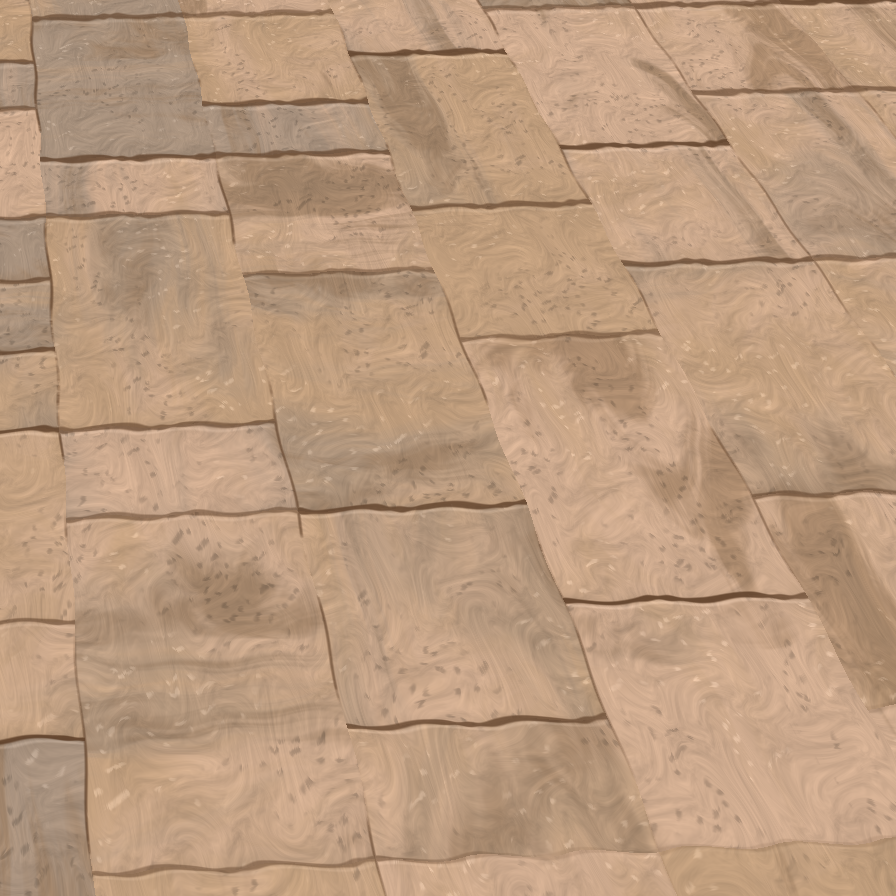
A Shadertoy shader for this texture:

```glsl
const vec3 SAND  = vec3(0.75, 0.615, 0.485);
const vec3 PINK  = vec3(0.81, 0.67, 0.56);
const vec3 GREY  = vec3(0.64, 0.56, 0.49);
const vec3 BROWN = vec3(0.60, 0.475, 0.36);
const vec3 JOINT = vec3(0.37, 0.25, 0.16);
const vec2 COLUMN_LEFT  = vec2(0.033, 0.072);  // at the top, growth downwards
const vec2 COLUMN_WIDTH = vec2(0.167, 0.159);  // at the top, growth downwards
const float HORIZON = 1.05;         // height of the vanishing line above the top
const float NEAR_DEPTH = 0.494;     // depth of the first course
const float MODULE = 0.04;          // depth of one course module
const float TILT = 0.08;            // modules climbed per column
const float CROSS_HALF = 0.0027;    // half widths of the joints
const float SIDE_HALF  = 0.0014;
const float STAIN = 0.65;
const float RELIEF = 0.13;
const mat2 TURN = mat2(1.44, 1.08, -1.08, 1.44);

vec2 hash2(vec2 p) {
    return fract(sin(vec2(dot(p, vec2(127.1, 311.7)), dot(p, vec2(269.5, 183.3)))) * 43758.5);
}

// Layered, self-warping sines, about -0.7 to 0.7
float layers(vec2 p) {
    float sum = 0.0, amp = 0.5;
    for (int i = 0; i < 6; i++) {
        p = TURN * p + vec2(1.7, 4.1);
        p += 0.8 * sin(p.yx);
        sum += amp * sin(p.x) * cos(p.y);
        amp *= 0.64;
    }
    return sum;
}

// Distance to the nearest scattered point
float cells(vec2 p) {
    vec2 base = floor(p);
    float d = 2.0;
    for (int j = -1; j <= 1; j++)
        for (int i = -1; i <= 1; i++) {
            vec2 cell = base + vec2(i, j);
            d = min(d, length(cell + hash2(cell) - p));
        }
    return d;
}

// Long and short slabs alternate; the phase shifts from column to column
bool isJoint(float column, float n) {
    bool narrow = column < 0.5;
    float period = narrow ? 4.0 : 5.0;
    float phase = narrow ? 2.0 * column * column : (column - 2.0) * (column - 2.0) + 2.0;
    float m = floor(mod(n - phase + 0.5, period));
    bool split = abs(column) == 1.0 && mod(n + 0.5 * (column - 1.0) + 0.5, 3.0) < 1.0;
    return m == 0.0 || m == 3.0 || split;
}

float line(float d, float halfWidth, float soft) {
    return 1.0 - smoothstep(halfWidth - soft, halfWidth + soft, d);
}

void mainImage(out vec4 fragColor, in vec2 fragCoord) {
    vec2 uv = fragCoord / iResolution.xy;
    float soft = max(1.0 / iResolution.y, 0.0012);

    // Perspective floor: x counts columns, y counts modules
    float down = 1.0 - uv.y;
    float width = COLUMN_WIDTH.x + COLUMN_WIDTH.y * down;
    float depth = 1.0 / (down + HORIZON);
    vec2 ground;
    ground.x = (uv.x - COLUMN_LEFT.x - COLUMN_LEFT.y * down) / width;
    ground.y = (depth - NEAR_DEPTH) / MODULE - TILT * ground.x;
    ground += vec2(0.008, 0.02) * sin(ground.yx * vec2(5.0, 17.0) + 2.0 * sin(ground * 7.0));

    // Slab that holds this point
    float column = floor(ground.x);
    float low = floor(ground.y), high = low + 1.0;
    for (int i = 0; i < 4; i++) {
        if (!isJoint(column, low)) low -= 1.0;
        if (!isJoint(column, high)) high += 1.0;
    }
    vec2 slab = vec2(column, low);
    vec2 rnd = hash2(slab + 3.7), rnd2 = hash2(slab + 41.3);

    // Stone tone, banded along or across the slab
    vec2 stone = vec2(ground.x, ground.y / 3.0) + 17.0 * rnd;
    vec2 stretch = rnd2.x < 0.6 ? vec2(2.4, 0.7) : vec2(0.6, 2.6);
    float band = layers(stone * stretch);
    float mottle = layers(stone * 2.5 + 9.0);
    vec3 col = mix(SAND, PINK, smoothstep(0.0, 1.0, rnd.x + 0.6 * mottle));
    float greyness = 0.75 * rnd.y + 0.55 * band + 0.4 * (0.35 - uv.x);
    col = mix(col, GREY, 0.85 * smoothstep(0.2, 0.85, greyness));
    col = mix(col, BROWN, STAIN * smoothstep(0.12, 0.6, band * (0.6 + 0.6 * rnd2.y) + 0.25 * mottle));

    // Flaked relief, pits and pale chips
    vec2 fine = stone * 7.0;
    float grain = layers(fine);
    col *= 1.0 + RELIEF * (grain - layers(fine + vec2(-0.05, 0.09))) + 0.045 * grain;
    float speck = cells(stone * vec2(13.0, 19.0) + 0.6 * grain);
    float rough = smoothstep(0.0, 0.45, mottle);
    col *= 1.0 - 0.16 * rough * line(speck, 0.16, 0.1);
    float chip = cells(stone * vec2(9.0, 17.0) + 31.0 + 0.5 * grain);
    col += 0.09 * smoothstep(0.0, 0.4, -mottle) * line(chip, 0.12, 0.07);

    // Distances to the joints in canvas units
    float toCanvas = MODULE / (depth * depth);
    float dLow = (ground.y - low) * toCanvas;
    float dHigh = (high - ground.y) * toCanvas;
    float across = ground.x - column;
    float dSide = min(across, 1.0 - across) * width * 0.93;

    // Pale lip under each cross joint, then worn dark joints
    float worn = 1.0 - 0.8 * smoothstep(0.3, 0.55, uv.x - 1.5 * uv.y);
    float nearest = dLow < dHigh ? low : high;
    float strength = worn * mix(0.5, 1.0, hash2(vec2(column, nearest)).x);
    col += 0.09 * strength * line(abs(dHigh - 0.0055), 0.0015, 0.0015);
    float wobble = 0.0007 * sin(ground.x * 31.0 + 3.0 * sin(ground.x * 13.0));
    float cross = line(min(dLow, dHigh), CROSS_HALF + wobble, soft);
    float patches = smoothstep(-0.25, 0.35, layers(vec2(floor(ground.x + 0.5) * 3.0, ground.y * 0.9)));
    float side = line(dSide, SIDE_HALF, soft) * patches * mix(0.75, 0.4, uv.x);
    col *= 1.0 - 0.08 * exp(-min(dLow, dHigh) / 0.006) * strength;
    col = mix(col, JOINT, max(cross * strength * 0.9, side * worn));

    fragColor = vec4(clamp(col, 0.0, 1.0), 1.0);
}
```
